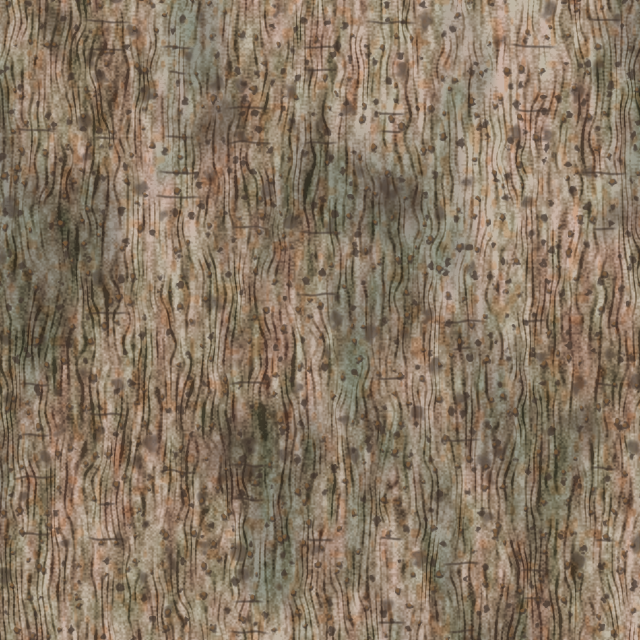
This texture is drawn by a WebGL 2 fragment shader. Its source:

```glsl
#version 300 es
precision highp float;
// Weathered tree bark: wavy vertical ridges, mossy bands, dark pores and short cross cracks.
uniform vec2 u_resolution;
out vec4 fragColor;

const vec3 SHADOW = vec3(0.29, 0.235, 0.18);
const vec3 TAN = vec3(0.57, 0.485, 0.39);
const vec3 PALE = vec3(0.77, 0.71, 0.65);
const vec3 PORE = vec3(0.25, 0.20, 0.17);
const vec3 OCHRE = vec3(0.58, 0.42, 0.25);
const vec3 MOSS_TINT = vec3(0.74, 0.80, 0.80);

float hash(vec2 p) {
  return fract(sin(dot(p, vec2(127.1, 311.7))) * 43758.55);
}

float noise(vec2 p) {
  vec2 i = floor(p), f = fract(p);
  f = f * f * (3.0 - 2.0 * f);
  float low = mix(hash(i), hash(i + vec2(1, 0)), f.x);
  float high = mix(hash(i + vec2(0, 1)), hash(i + vec2(1, 1)), f.x);
  return mix(low, high, f.y);
}

float fbm(vec2 p) {
  float sum = 0.0, amp = 0.53;
  for (int i = 0; i < 4; i++) {
    sum += amp * noise(p);
    p = p * 2.03 + 17.3;
    amp *= 0.5;
  }
  return sum;
}

// Dark grooves between ridges; the warp makes them wander and vary in width.
float furrows(vec2 uv, float count) {
  float warp = 2.4 * noise(uv * vec2(20.0, 9.0)) + 1.1 * noise(uv * vec2(55.0, 28.0));
  float edge = abs(fract(uv.x * count + warp) - 0.5) * 2.0;
  float depth = smoothstep(0.1, 0.75, noise(uv * vec2(75.0, 24.0) + 5.0));
  return smoothstep(0.4, 0.95, edge) * depth;
}

// Scattered ragged round spots, one candidate per grid cell.
float spots(vec2 uv, float count, float share, float radius, float blur, float seed) {
  vec2 p = uv * count, cell = floor(p);
  float ragged = (noise(p * 7.0 + seed) - 0.5) * radius;
  float mask = 0.0;
  for (int y = -1; y <= 1; y++) {
    for (int x = -1; x <= 1; x++) {
      vec2 id = cell + vec2(x, y);
      vec2 center = id + vec2(hash(id + seed), hash(id + seed + 31.7));
      float size = radius * mix(0.45, 1.0, hash(id + seed + 57.3));
      float d = length((p - center) * vec2(1.0, 0.85)) + ragged - size;
      float present = step(hash(id + seed + 83.1), share);
      mask = max(mask, present * (1.0 - smoothstep(-blur, blur, d)));
    }
  }
  return mask;
}

// Short horizontal cracks, tapered at both ends.
float crossCracks(vec2 uv, vec2 grid, float share, float thickness) {
  vec2 p = uv * grid, id = floor(p), q = fract(p);
  float reach = mix(0.15, 0.42, hash(id + 4.7));
  float bend = 0.12 * (noise(uv * vec2(45.0, 8.0)) - 0.5);
  float level = mix(0.25, 0.75, hash(id + 9.2)) + bend;
  float line = 1.0 - smoothstep(0.0, thickness, abs(q.y - level) / grid.y);
  float taper = 1.0 - smoothstep(reach * 0.5, reach, abs(q.x - 0.5));
  return line * taper * step(hash(id + 2.3), share);
}

vec3 barkRamp(float tone) {
  vec3 lower = mix(SHADOW, TAN, clamp(tone * 2.0, 0.0, 1.0));
  return mix(lower, PALE, clamp(tone * 2.0 - 1.0, 0.0, 1.0));
}

void main() {
  vec2 uv = gl_FragCoord.xy / u_resolution.y;
  float px = 1.0 / u_resolution.y;

  // Ridge brightness
  float bands = fbm(uv * vec2(8.0, 2.8) + 3.0);
  float streak = noise(uv * vec2(120.0, 17.0) + 11.0);
  float flake = noise(uv * vec2(170.0, 85.0));
  float grain = noise(uv * 330.0);
  float tone = 0.72 + 0.55 * (streak - 0.5) + 0.35 * (flake - 0.5);
  tone += 0.40 * (grain - 0.5) + 0.7 * (bands - 0.5);
  tone -= 0.52 * furrows(uv, 88.0);
  vec3 color = barkRamp(tone);

  // Pink, green and rusty variation
  float hue = noise(uv * vec2(60.0, 20.0) + 41.0) - 0.5;
  color += hue * vec3(0.07, -0.01, 0.02);
  float rust = smoothstep(0.6, 0.9, noise(uv * vec2(110.0, 60.0) + 23.0));
  color = mix(color, color * vec3(1.0, 0.84, 0.68), 0.6 * rust);

  // Grey-green mossy bands
  float moss = smoothstep(0.44, 0.68, fbm(uv * vec2(7.0, 3.2) + 29.0));
  color *= mix(vec3(1.0), MOSS_TINT, moss);

  // Knots, blotches and pores with small ochre caps
  float knots = spots(uv, 5.0, 0.22, 0.20, 0.14, 6.0);
  float blotches = spots(uv, 17.0, 0.35, 0.19, 0.08, 13.0);
  float pores = spots(uv, 36.0, 0.68, 0.20, 0.05 + 18.0 * px, 21.0);
  float caps = spots(uv - vec2(-0.001, 0.002), 36.0, 0.4, 0.11, 0.06, 21.0);
  color = mix(color, PORE, 0.40 * knots);
  color = mix(color, PORE, 0.55 * blotches * (0.6 + 0.6 * grain));
  color = mix(color, PORE, 0.72 * pores);
  color = mix(color, OCHRE, 0.6 * caps);

  float cracks = crossCracks(uv, vec2(9.0, 21.0), 0.28, 0.0018 + px);
  color = mix(color, PORE, 0.6 * cracks);
  fragColor = vec4(color, 1.0);
}
```
